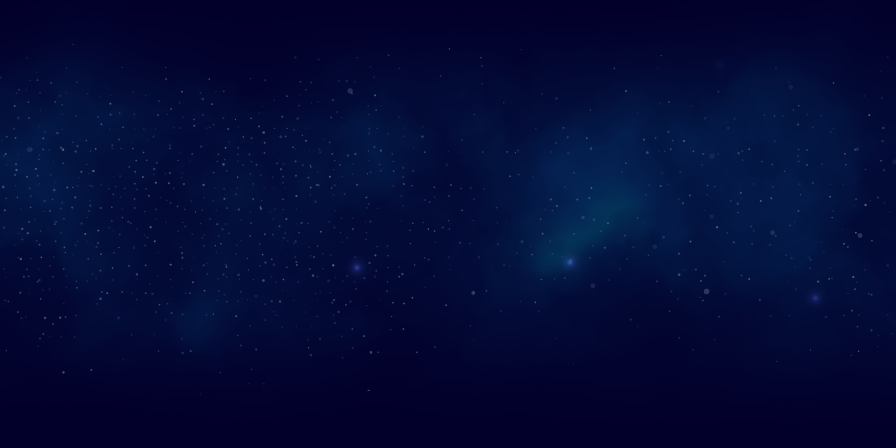
Reproduce this texture procedurally as a Shadertoy shader.

```glsl
vec3 hash3(vec2 p) {
    vec3 q = fract(vec3(p.xyx) * vec3(0.1031, 0.1030, 0.0973));
    q += dot(q, q.yxz + 33.33);
    return fract((q.xxy + q.yzz) * q.zyx);
}

float noise(vec2 p) {
    vec2 cell = floor(p), f = fract(p);
    f = f * f * (3.0 - 2.0 * f);
    return mix(mix(hash3(cell).x, hash3(cell + vec2(1, 0)).x, f.x),
               mix(hash3(cell + vec2(0, 1)).x, hash3(cell + vec2(1, 1)).x, f.x), f.y);
}

float fbm(vec2 p) {
    float sum = 0.0, amplitude = 0.5;
    for (int i = 0; i < 5; i++) {
        sum += amplitude * noise(p);
        p = mat2(1.6, 1.2, -1.2, 1.6) * p + 7.3;
        amplitude *= 0.5;
    }
    return sum;
}

float glow(vec2 offset, float radius) {
    return exp(-dot(offset, offset) / (radius * radius));
}

// One jittered star per cell, kept where the hash is below the density
float stars(vec2 p, float cellSize, float radius, float density, float seed) {
    vec2 id = floor(p / cellSize);
    vec3 rnd = hash3(id + seed);
    vec3 look = hash3(id + seed + 71.0);
    vec2 offset = p - (id + 0.2 + 0.6 * rnd.xy) * cellSize;
    float size = radius * mix(0.65, 1.25, look.x);
    float soft = 0.6 / iResolution.y;
    float disc = 1.0 - smoothstep(max(size - soft, 0.0), size + soft, length(offset));
    return disc * step(rnd.z, density) * mix(0.25, 1.0, look.y * look.y);
}

void mainImage(out vec4 fragColor, in vec2 fragCoord) {
    vec2 p = fragCoord / iResolution.y;
    float band = smoothstep(0.02, 0.46, p.y) * (1.0 - smoothstep(0.68, 1.0, p.y));

    // Cloudy haze, with edges bent by noise
    vec2 warp = vec2(fbm(p * 5.0), fbm(p * 5.0 + 31.0)) - 0.48;
    vec2 q = p + 0.22 * warp;
    float clouds = smoothstep(0.22, 0.78, fbm(q * 3.5 + 4.0));
    float haze = band * (0.022 + 0.055 * clouds);
    haze += 0.055 * glow(q - vec2(0.18, 0.66), 0.19);
    haze += 0.055 * glow(q - vec2(0.81, 0.64), 0.08);
    haze += 0.040 * glow(q - vec2(0.45, 0.29), 0.08);
    haze += 0.070 * glow((q - vec2(1.30, 0.53)) * vec2(0.85, 1.0), 0.19);
    haze += 0.045 * glow(q - vec2(1.80, 0.62), 0.25);
    haze *= 0.8 + 0.4 * fbm(q * 14.0);

    // Navy to blue ramp, with a teal core
    vec3 color = vec3(0.006 + 0.08 * haze, haze, 0.168 + haze * (1.0 + 1.3 * haze));
    color += vec3(0.0, 0.07, 0.03) * glow((q - vec2(1.30, 0.48)) * vec2(0.7, 1.0), 0.05);

    // Fine star dust, thickest on the left
    float dust = smoothstep(0.1, 0.45, p.y) * (1.0 - smoothstep(0.6, 0.95, p.y));
    float density = dust * mix(0.75, 0.25, smoothstep(0.65, 1.15, p.x));
    float specks = stars(p, 0.026, 0.0018, density, 11.0);
    specks += stars(p + 0.013, 0.041, 0.0024, density, 47.0);
    color = mix(color, vec3(0.48, 0.55, 0.65), min(0.6 * specks, 0.6));

    // Larger, dim grey stars
    float large = stars(p, 0.14, 0.0055, 0.3 * dust, 83.0);
    color = mix(color, vec3(0.40, 0.45, 0.58), 0.5 * large);

    // Rare violet stars with soft halos
    vec2 id = floor(p / 0.24);
    vec3 rnd = hash3(id + 19.0);
    vec2 offset = p - (id + 0.25 + 0.5 * rnd.xy) * 0.24;
    float halo = 0.45 * glow(offset, 0.016) + 0.7 * glow(offset, 0.005);
    color += vec3(0.16, 0.17, 0.34) * halo * step(rnd.z, 0.35) * dust;

    fragColor = vec4(color, 1.0);
}
```
